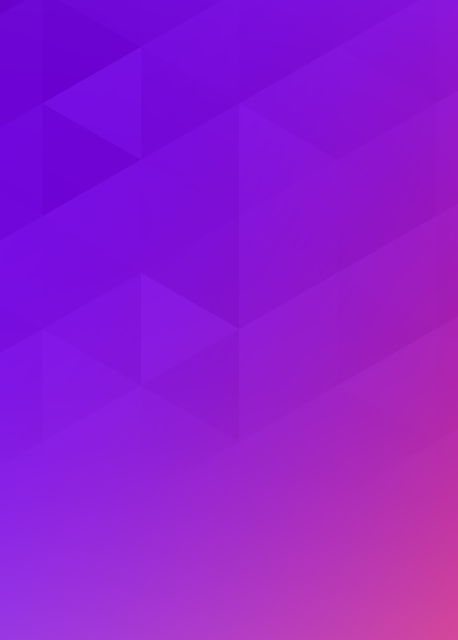
A Shadertoy shader for this background:

```glsl
// Violet to pink backdrop with faint triangular facets in its upper part.
// A smooth 3x3 colour field is shaded by an equilateral lattice: every rising
// band fades from light to dark, and each facet gets its own small tint.

// Quadratic blend passing through three colours at t = 0, 0.5 and 1
vec3 blend3(vec3 first, vec3 middle, vec3 last, float t) {
    return first * (1.0 - t) * (1.0 - 2.0 * t)
         + middle * 4.0 * t * (1.0 - t)
         + last * t * (2.0 * t - 1.0);
}

// Background colour; uv.y runs downward
vec3 colourField(vec2 uv) {
    vec3 top = blend3(vec3(0.42, 0.02, 0.81), vec3(0.465, 0.05, 0.86),
                      vec3(0.54, 0.08, 0.85), uv.x);
    vec3 centre = blend3(vec3(0.48, 0.06, 0.89), vec3(0.54, 0.09, 0.83),
                         vec3(0.66, 0.13, 0.70), uv.x);
    vec3 bottom = blend3(vec3(0.60, 0.22, 0.89), vec3(0.70, 0.24, 0.77),
                         vec3(0.83, 0.28, 0.60), uv.x);
    return blend3(top, centre, bottom, uv.y);
}

float hash(vec3 p) {
    p = fract(p * vec3(0.1031, 0.1030, 0.0973));
    p += dot(p, p.yzx + 33.33);
    return fract((p.x + p.y) * p.z);
}

// One inside the chosen facet, zero elsewhere
float facet(vec3 cell, float column, float rising, float falling) {
    return float(all(equal(cell, vec3(column, rising, falling))));
}

// Signed brightness of the facets; p is in canvas heights, y downward
float facetShade(vec2 p) {
    float column = (p.x - 0.0664) / 0.1537;
    float level = (p.y - 0.1615) / 0.1763;
    vec3 lattice = vec3(column, level + 0.5 * column, level - 0.5 * column);
    vec3 cell = floor(lattice);

    float shade = 0.6 * (0.5 - fract(lattice.y));
    shade += 0.25 * (hash(cell + 20.0) - 0.5);

    // Stronger facets around the main lattice corners
    shade += 0.6 * facet(cell, 1.0, 2.0, 1.0);
    shade += 0.4 * facet(cell, 0.0, 0.0, -1.0);
    shade += 0.4 * facet(cell, 2.0, 1.0, -1.0);
    shade += 0.3 * facet(cell, 0.0, 2.0, 2.0);
    shade -= 0.5 * facet(cell, 1.0, 2.0, 0.0);
    shade -= 0.4 * facet(cell, 1.0, 3.0, 1.0);
    shade -= 0.4 * facet(cell, 0.0, 0.0, 0.0);
    shade -= 0.4 * facet(cell, 0.0, -1.0, -1.0);
    shade -= 0.2 * facet(cell, 0.0, 2.0, 1.0);

    // Let the facets dissolve into the lower glow
    return shade * (1.0 - smoothstep(0.58, 0.80, p.y));
}

void mainImage(out vec4 fragColor, in vec2 fragCoord) {
    vec2 uv = fragCoord / iResolution.xy;
    uv.y = 1.0 - uv.y;

    // Average four samples for smooth facet edges
    float shade = 0.0;
    for (int i = 0; i < 4; i++) {
        vec2 offset = 0.5 * vec2(float(i % 2), float(i / 2)) - 0.25;
        vec2 p = (fragCoord + offset) / iResolution.y;
        shade += 0.25 * facetShade(vec2(p.x, 1.0 - p.y));
    }

    vec3 colour = colourField(uv) + shade * vec3(0.035, 0.035, 0.05);
    fragColor = vec4(clamp(colour, 0.0, 1.0), 1.0);
}
```
